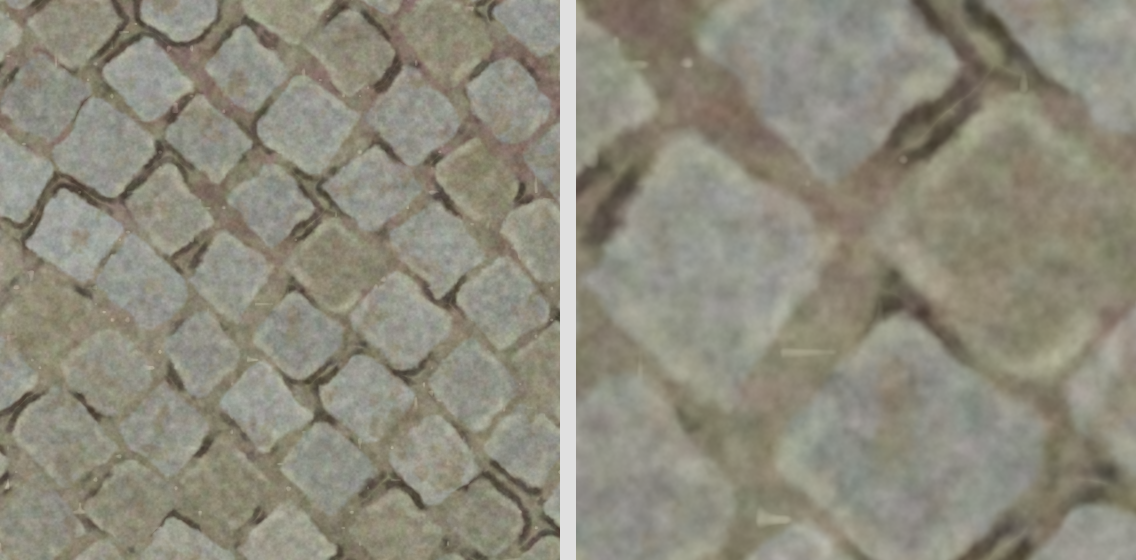
Left, the full canvas; right, a detail of the centre.
A Shadertoy shader for this texture:

```glsl
// Worn grey cobblestones in diagonal staggered rows with earthy, eroded joints.

float hash(vec2 p) {
    vec3 q = fract(vec3(p.xyx) * 0.1031);
    q += dot(q, q.yzx + 33.33);
    return fract((q.x + q.y) * q.z);
}

vec2 hash2(vec2 p) {
    return vec2(hash(p + 17.3), hash(p + 71.9));
}

float noise(vec2 p) {
    vec2 i = floor(p), f = fract(p);
    f = f * f * (3.0 - 2.0 * f);
    return mix(mix(hash(i), hash(i + vec2(1, 0)), f.x),
               mix(hash(i + vec2(0, 1)), hash(i + vec2(1, 1)), f.x), f.y);
}

float fbm(vec2 p) {
    float sum = 0.0, amp = 0.53;
    for (int i = 0; i < 4; i++) {
        sum += amp * noise(p);
        p = mat2(1.6, 1.2, -1.2, 1.6) * p + 9.7;
        amp *= 0.5;
    }
    return sum;
}

float roundedBox(vec2 p, vec2 halfSize, float radius) {
    vec2 q = abs(p) - halfSize + radius;
    return length(max(q, 0.0)) + min(max(q.x, q.y), 0.0) - radius;
}

// Returns signed distance to the nearest stone (x) and its random seed (y, z).
vec3 cobbles(vec2 p) {
    vec2 pitch = vec2(0.157, 0.1414);
    float row = floor(p.y / pitch.y + 0.5);
    float nearest = 1.0, second = 1.0;
    vec2 id = vec2(0.0);
    for (int j = -1; j <= 1; j++) {
        float r = row + float(j);
        float shift = 0.29 * r + 0.16 * (hash(vec2(r, 5.0) + 40.0) - 0.5);
        float column = floor(p.x / pitch.x + shift + 0.5);
        for (int i = -1; i <= 1; i++) {
            vec2 cell = vec2(column + float(i), r);
            vec2 seed = cell + 50.0;
            vec2 local = p - pitch * vec2(cell.x - shift, r);
            local -= 0.018 * (hash2(seed) - 0.5);
            float turn = 0.3 * (hash(seed + 8.1) - 0.5);
            local = mat2(cos(turn), -sin(turn), sin(turn), cos(turn)) * local;
            local.x *= 1.0 + 2.4 * (hash(seed + 3.7) - 0.5) * local.y;
            vec2 halfSize = vec2(0.060, 0.053) + 0.016 * hash2(seed + 31.0);
            float d = roundedBox(local, halfSize, 0.012 + 0.02 * hash(seed + 12.0));
            if (d < nearest) {
                second = nearest;
                nearest = d;
                id = seed;
            } else {
                second = min(second, d);
            }
        }
    }
    // Keep a narrow joint where neighbours crowd each other.
    return vec3(max(nearest, 0.5 * (nearest - second) + 0.006), id);
}

void mainImage(out vec4 fragColor, in vec2 fragCoord) {
    vec2 uv = fragCoord / iResolution.xy;

    // Gentle row waviness and chipped outlines.
    vec2 p = uv - vec2(0.3125, 0.609);
    p += 0.022 * (vec2(noise(uv * 4.0 + 3.0), noise(uv * 4.0 + 23.0)) - 0.5);
    p += 0.013 * (vec2(fbm(uv * 26.0), fbm(uv * 26.0 + 60.0)) - 0.5);
    p = vec2(dot(p, vec2(0.728, -0.686)), dot(p, vec2(0.686, 0.728)));
    vec3 stone = cobbles(p);
    float d = stone.x + 0.014 * (fbm(uv * 34.0 + 11.0) - 0.5);

    float broad = fbm(uv * 5.0 + 40.0);
    float patches = fbm(uv * 21.0 + 80.0);
    float grain = fbm(uv * 75.0 + 7.0) - 0.5;
    float fine = noise(uv * 210.0) - 0.5;

    // Joints: olive soil, reddish earth towards the top, dark crevices.
    float redness = smoothstep(0.35, 0.65, patches) * smoothstep(0.1, 0.9, uv.y);
    vec3 joint = mix(vec3(0.52, 0.50, 0.42), vec3(0.50, 0.43, 0.39), redness);
    joint += 0.10 * (broad - 0.5);
    float crevice = smoothstep(0.50, 0.68, fbm(uv * 15.0 + 120.0));
    crevice *= 1.0 - smoothstep(0.002, 0.012, abs(d - 0.006));
    joint = mix(joint, vec3(0.29, 0.26, 0.22), 0.85 * crevice);

    // Stone faces: cool grey, some tan, with soil stains.
    float tan_ = smoothstep(0.6, 1.0, hash(stone.yz + 90.0));
    tan_ = max(tan_, 0.45 * smoothstep(0.65, 0.1, uv.y) * hash(stone.yz + 55.0));
    vec3 face = mix(vec3(0.590, 0.602, 0.580), vec3(0.57, 0.55, 0.46), tan_);
    face += 0.07 * (hash(stone.yz + 22.0) - 0.5);
    face = mix(face, vec3(0.55, 0.52, 0.43), 0.7 * smoothstep(0.56, 0.76, patches));

    // Bleached, chipped rims.
    float rim = smoothstep(-0.024, -0.007, d) * smoothstep(0.42, 0.62, fbm(uv * 18.0 + 33.0));
    face = mix(face, vec3(0.69, 0.69, 0.61), 0.65 * rim);

    // Worn stones merge partly into the soil.
    float cover = 1.0 - smoothstep(-0.005, 0.005, d);
    cover *= mix(0.75, 1.0, hash(stone.yz + 66.0));
    vec3 color = mix(joint, face, cover);
    color += 0.17 * grain + 0.045 * fine;
    color += 0.035 * (vec3(noise(uv * 60.0), noise(uv * 60.0 + 31.0), noise(uv * 60.0 + 77.0)) - 0.5);

    // Scattered pale grit.
    color += 0.13 * smoothstep(0.86, 0.97, noise(uv * 70.0 + 200.0)) * (1.0 - cover);
    fragColor = vec4(clamp(color, 0.0, 1.0), 1.0);
}
```
